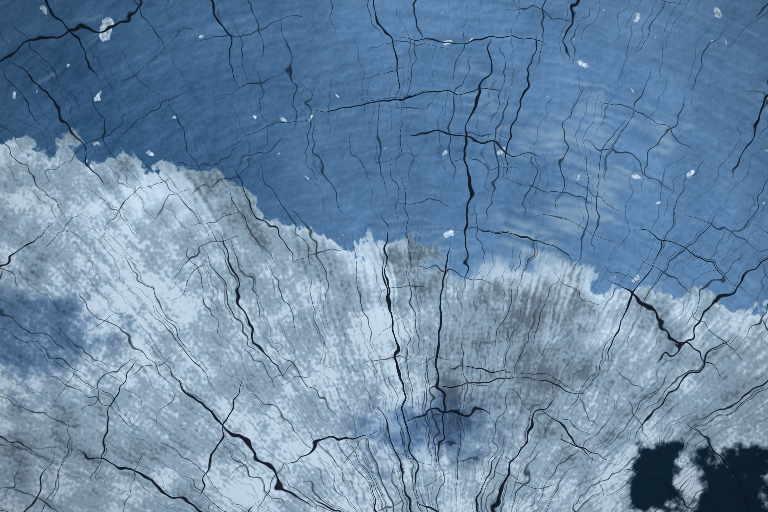
Give the GLSL for this texture, as a Shadertoy shader.

```glsl
// Weathered end-grain wood: worn blue paint above bare pale timber, split by radial and ring cracks.
#define PITH vec2(0.88, -0.25)    // centre of the growth rings
#define CRACK_WIDTH 0.0027        // half width of the bold cracks
#define CRACK_DENSITY 0.42
#define EDGE_RAGGED 0.13          // raggedness of the paint line
#define GRAIN 0.36                // strength of the fine grain
#define FLAKE_DENSITY 0.15
#define NAVY vec3(0.22, 0.36, 0.51)
#define BLUE vec3(0.38, 0.54, 0.71)
#define GREY vec3(0.38, 0.45, 0.51)
#define SILVER vec3(0.54, 0.64, 0.72)
#define CHALK vec3(0.75, 0.83, 0.90)
#define SHADOW vec3(0.06, 0.09, 0.13)

vec2 hash2(vec2 p) {
    p = vec2(dot(p, vec2(127.1, 311.7)), dot(p, vec2(269.5, 183.3)));
    return fract(sin(p) * 43758.5);
}

// Gradient noise, about -0.7 to 0.7
float noise(vec2 p) {
    vec2 i = floor(p), f = p - i, u = f * f * f * (f * (f * 6.0 - 15.0) + 10.0);
    vec2 e = vec2(0, 1);
    float a = dot(hash2(i) * 2.0 - 1.0, f);
    float b = dot(hash2(i + e.yx) * 2.0 - 1.0, f - e.yx);
    float c = dot(hash2(i + e.xy) * 2.0 - 1.0, f - e.xy);
    float d = dot(hash2(i + e.yy) * 2.0 - 1.0, f - e.yy);
    return mix(mix(a, b, u.x), mix(c, d, u.x), u.y);
}

vec2 noise2(vec2 p) { return vec2(noise(p), noise(p + 9.4)); }

float fbm(vec2 p) {
    float sum = 0.0, amp = 0.6;
    for (int i = 0; i < 5; i++) {
        sum += amp * noise(p);
        p = mat2(1.6, 1.2, -1.2, 1.6) * p + 7.3;
        amp *= 0.55;
    }
    return sum;
}

// Tapered cracks scattered over cells; q = (along, across), scale turns across into canvas units
float cracks(vec2 q, vec2 cell, float scale, float halfWidth, float density, float soft, float seed) {
    vec2 g = q / cell, id = floor(g);
    float ink = 0.0;
    for (int j = -1; j <= 1; j++)
    for (int i = -1; i <= 1; i++) {
        vec2 c = id + vec2(i, j), centre = hash2(c + seed), look = hash2(c + seed + 17.0);
        if (look.x > density) continue;
        vec2 d = g - c - centre;
        d.y += (look.x / density - 0.5) * 0.6 * d.x;
        float taper = max(1.0 - abs(d.x) / mix(0.4, 1.0, look.y), 0.0);
        float w = halfWidth * mix(0.5, 1.1, look.y) * sqrt(taper);
        float line = 1.0 - smoothstep(w - soft, w + soft, abs(d.y) * cell.y * scale);
        ink = max(ink, line * smoothstep(0.0, 0.2, taper));
    }
    return ink;
}

// Small angular chips of loose paint
float flakes(vec2 p, float cells, float soft) {
    vec2 g = p * cells, id = floor(g), h = hash2(id + 3.0), look = hash2(id + 41.0);
    vec2 d = (fract(g) - mix(vec2(0.3), vec2(0.7), h)) / cells;
    float a = look.y * 6.3;
    d = mat2(cos(a), sin(a), -sin(a), cos(a)) * d + 0.006 * noise2(p * 90.0);
    float size = mix(0.15, 1.0, h.x * h.x) * 0.15 / cells;
    float dist = max(abs(d.x) * 0.6 + abs(d.y) * 0.5, abs(d.y) * 1.4) - size;
    return step(look.x, FLAKE_DENSITY) * (1.0 - smoothstep(-soft, soft, dist));
}

float stain(vec2 p, vec2 centre, vec2 size, float rough) {
    return 1.0 - smoothstep(0.3, 1.3, length((p - centre) / size) + rough);
}

void mainImage(out vec4 fragColor, in vec2 fragCoord) {
    vec2 p = fragCoord / iResolution.y;
    float corner = smoothstep(0.5, 1.0, length((p - vec2(0.75, 0.5)) * vec2(0.9, 1.1)));
    float soft = max(0.001, 0.5 / iResolution.y) * (1.0 + 0.5 * corner);
    float cloud = fbm(p * 3.5), rough = fbm(p * 13.0 + 4.0), mottle = fbm(p * 38.0);
    float speck = noise(p * 140.0) + 0.8 * mottle;

    // Polar frame around the pith, bent so that cracks wander and jag
    vec2 v = p - PITH;
    vec2 w = v + 0.05 * noise2(p * 5.0) + 0.022 * noise2(p * 19.0) + 0.010 * noise2(p * 47.0);
    float r = length(w), ang = atan(w.y, w.x), dir = atan(v.y, v.x);
    float fibre = noise(vec2(dir * 95.0 + 2.5 * rough, length(v) * 7.0 + 3.0 * cloud));
    float ring = noise(vec2(dir * 12.0, length(v) * 90.0) + 2.0 * rough);

    // Bare timber: chalky bloom, grey wear, radial fibres
    float wear = stain(p, vec2(0.80, 0.44), vec2(0.4, 0.18), cloud) + 0.7 * stain(p, vec2(1.25, 0.28), vec2(0.35, 0.16), cloud);
    float tone = 0.66 + 0.9 * cloud + 0.85 * rough + GRAIN * (fibre + 1.2 * speck) - 0.36 * wear;
    vec3 timber = mix(GREY, SILVER, smoothstep(-0.05, 0.5, tone));
    timber = mix(timber, CHALK, smoothstep(0.48, 0.92, tone)) * (1.0 + 0.25 * min(tone, 0.0));

    // Paint: darker at the left, brushed along the rings, lit from above
    float relief = mottle - fbm((p + vec2(-0.003, 0.004)) * 38.0);
    float shade = 0.1 + 0.72 * smoothstep(0.2, 1.1, p.x) + 0.7 * cloud + 0.3 * rough + GRAIN * (ring + 0.6 * speck) + 0.45 * relief;
    vec3 paint = mix(NAVY, BLUE, clamp(shade, -0.4, 1.2));
    float haze = fbm(p * vec2(4.0, 7.0) + 20.0) + 0.3 * ring + 0.25 * stain(p, vec2(1.1, 0.65), vec2(0.35, 0.3), rough);
    paint = mix(paint, SILVER * 1.05, 0.65 * smoothstep(0.2, 0.55, haze));

    // Ragged paint line with a white rim of bloom
    float height = p.y - (0.735 - 0.32 * p.x + 0.07 * p.x * p.x);
    height += EDGE_RAGGED * (cloud + 0.8 * rough) + 0.02 * fibre + 0.02 * mottle;
    float bloom = smoothstep(-0.15, -0.01, height) * smoothstep(-0.15, 0.25, noise(p * 5.0 + 2.0) + 0.6 * rough + 0.3 * fibre);
    timber = mix(timber, CHALK * 1.08, 0.7 * bloom);
    float blur = mix(0.006, 0.03, smoothstep(0.75, 0.9, p.x) * (1.0 - smoothstep(1.0, 1.2, p.x)));
    vec3 col = mix(timber, paint, smoothstep(-blur, blur, height));

    // Blue stains and dark teal hollows
    float edge = 1.3 * rough + 0.5 * mottle;
    float blot = stain(p, vec2(0.06, 0.35), vec2(0.16, 0.10), edge) + stain(p, vec2(0.84, 0.16), vec2(0.15, 0.07), edge);
    col *= mix(vec3(1.0), vec3(0.58, 0.68, 0.80), blot);
    float hollow = max(stain(p, vec2(1.28, 0.07), vec2(0.055, 0.08), edge), stain(p, vec2(1.44, 0.02), vec2(0.12, 0.11), edge));
    col = mix(col, vec3(0.06, 0.14, 0.20), smoothstep(0.1, 0.7, hollow));

    // Chips on the paint
    float chip = max(flakes(p, 8.0, soft), flakes(p + 0.37, 19.0, soft)) * smoothstep(-0.05, 0.05, height);
    col = mix(col, CHALK * (1.0 + 0.5 * speck), 0.85 * chip);

    // Cracks: bold, fine and hairline, radial and along the rings
    float width = CRACK_WIDTH * (1.0 + 1.1 * noise(p * 28.0));
    float bold = cracks(vec2(r, ang), vec2(0.27, 0.15), r, width, CRACK_DENSITY, soft, 1.0);
    bold = max(bold, cracks(vec2(ang, r), vec2(0.26, 0.17), 1.0, width * 0.8, CRACK_DENSITY, soft, 23.0));
    float fine = cracks(vec2(r, ang), vec2(0.14, 0.05), r, width * 0.42, CRACK_DENSITY, soft, 51.0);
    fine = max(fine, cracks(vec2(ang, r), vec2(0.11, 0.07), 1.0, width * 0.35, CRACK_DENSITY * 0.7, soft, 77.0));
    float hair = cracks(vec2(r, ang), vec2(0.10, 0.026), r, width * 0.25, CRACK_DENSITY, soft, 91.0);
    col = mix(col, SHADOW, max(0.95 * bold, max(0.7 * fine, 0.4 * hair)));

    fragColor = vec4(clamp(col * (1.0 - 0.25 * corner), 0.0, 1.0), 1.0);
}
```
